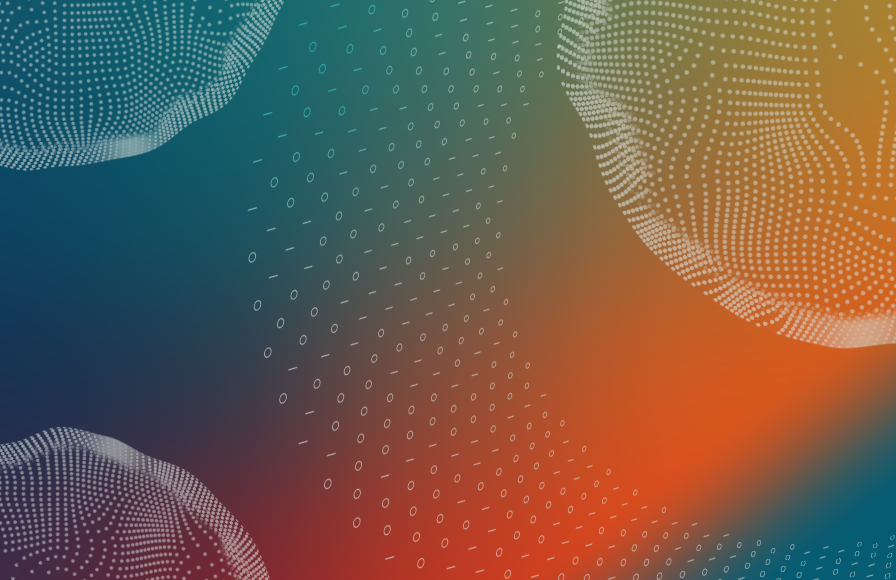
A WebGL 2 fragment shader for this background:

```glsl
#version 300 es
precision highp float;
// Teal to orange gradient with three dotted globes at the corners and a
// curved lattice of tiny rings and ticks. Colours come from a soft grid;
// all marks are cells of warped coordinates, measured in canvas units.

uniform vec2 u_resolution;
out vec4 fragColor;

const float CANVAS_ASPECT = 1.542;
const vec3 MARK_WHITE = vec3(0.84, 0.86, 0.84);
const vec3 MARK_CYAN = vec3(0.16, 0.78, 0.78);
const vec3 CORNER_TEAL = vec3(0.02, 0.36, 0.45);

float hash(vec2 p) {
    return fract(sin(dot(p, vec2(127.1, 311.7))) * 43758.5);
}

float noise(vec2 p) {
    vec2 i = floor(p), f = fract(p);
    f = f * f * (3.0 - 2.0 * f);
    return mix(mix(hash(i), hash(i + vec2(1, 0)), f.x),
               mix(hash(i + vec2(0, 1)), hash(i + 1.0), f.x), f.y);
}

// Soft fill of a shape whose border lies at distance r
float cover(float d, float r, float px) {
    return 1.0 - smoothstep(r - px, r + px, d);
}

// Converts an offset inside a cell of grid g to canvas units
vec2 cellOffset(vec2 g, vec2 cell, float px) {
    mat2 j = mat2(dFdx(g), dFdy(g));
    float det = j[0].x * j[1].y - j[1].x * j[0].y;
    det = (det < 0.0 ? -1.0 : 1.0) * max(abs(det), 1e-6);
    return vec2(j[1].y * cell.x - j[1].x * cell.y,
                j[0].x * cell.y - j[0].y * cell.x) / det * px;
}

float bell(float x) { return exp(-1.9 * x * x); }

// Smooth blend of five colours spread over x = 0..1
vec3 ramp(float x, vec3 a, vec3 b, vec3 c, vec3 d, vec3 e) {
    x *= 4.0;
    float wa = bell(x), wb = bell(x - 1.0), wc = bell(x - 2.0);
    float wd = bell(x - 3.0), we = bell(x - 4.0);
    return (a * wa + b * wb + c * wc + d * wd + e * we) / (wa + wb + wc + wd + we);
}

vec3 background(vec2 p) {
    float x = p.x / CANVAS_ASPECT, y = 3.0 * (1.0 - p.y);
    vec3 top = ramp(x, vec3(.07, .33, .42), vec3(.05, .41, .45), vec3(.18, .46, .43), vec3(.47, .49, .28), vec3(.67, .52, .19));
    vec3 upper = ramp(x, vec3(.04, .27, .39), vec3(.04, .35, .41), vec3(.30, .40, .36), vec3(.59, .42, .23), vec3(.80, .46, .13));
    vec3 lower = ramp(x, vec3(.08, .18, .32), vec3(.15, .22, .30), vec3(.54, .31, .23), vec3(.86, .35, .11), vec3(.86, .33, .10));
    vec3 bottom = ramp(x, vec3(.24, .17, .28), vec3(.50, .13, .18), vec3(.79, .21, .12), vec3(.92, .28, .10), vec3(.88, .30, .10));
    vec4 w = vec4(bell(y), bell(y - 1.0), bell(y - 2.0), bell(y - 3.0));
    vec3 col = (top * w.x + upper * w.y + lower * w.z + bottom * w.w) / dot(w, vec4(1));
    // Diagonal fall into the cool corner
    float fall = dot(vec2(p.x, 1.0 - p.y), vec2(0.6, 0.8));
    return mix(col, CORNER_TEAL, smoothstep(1.33, 1.62, fall));
}

// Globe of dots; facing is the vertical side in view, streak the angle of its dense patch
float globe(vec2 p, vec2 center, float radius, float facing, float count, float dotSize, float streak, float px) {
    vec2 q = (p - center) / radius;
    float angle = atan(q.x, q.y * facing);
    float rho = max(length(q), 0.001);
    rho += 0.06 * (noise(vec2(angle * 5.0, count)) - 0.5);

    // Folded inner mesh, squeezed towards the limb
    vec2 warp = vec2(noise(q * 4.0 + count), noise(q * 4.0 - count)) - 0.5;
    vec2 mesh = (q * asin(min(rho, 0.985)) / rho + 0.24 * warp) * count;
    float inner = cover(length(cellOffset(mesh, fract(mesh) - 0.5, px)), dotSize, px);
    inner *= 1.0 - smoothstep(0.90, 0.96, rho);

    // Slanted beaded ribs along the limb
    float ripple = noise(vec2(angle * 9.0, rho * 7.0));
    vec2 rib = vec2(angle + 0.5 * rho + 0.08 * ripple, rho * 2.0) * count * 1.4;
    float rim = cover(length(cellOffset(rib, fract(rib) - 0.5, px)), dotSize, px);
    rim *= smoothstep(0.87, 0.92, rho + 0.07 * (ripple - 0.5));

    float across = (angle - streak) / 0.16;
    float patchGlow = exp(-across * across) * smoothstep(0.91, 0.95, rho + 0.05 * ripple);
    return max(max(inner * 0.52, rim * 0.62), patchGlow * 0.55) * cover(rho, 0.995, px / radius);
}

// Lattice of rings and ticks between two circles, tighter near the inner one
float lattice(vec2 p, vec2 outerC, float outerR, vec2 innerC, float innerR, float px) {
    float a = outerR - length(p - outerC), b = length(p - innerC) - innerR;
    float s = a / (a + b);
    vec2 q = p - mix(outerC, innerC, s);
    vec2 g = vec2(19.0 * mix(s, s * s, 0.35), atan(q.y, -q.x) / 0.107);
    float column = floor(g.x);
    vec2 shifted = g + vec2(0.0, 0.42 * column);
    vec2 o = cellOffset(g, fract(shifted) - 0.5, px);
    float size = mix(0.0082, 0.0042, clamp(s, 0.0, 1.0));
    o.x -= 0.2 * o.y;
    float ring = cover(abs(length(o / vec2(0.68, 1.0)) - size), 0.0009, px);
    vec2 bar = abs(vec2(o.x, o.y - 0.3 * o.x)) - vec2(size * 0.75, 0.0);
    float tick = cover(length(max(bar, 0.0)), 0.0011, px);
    float mark = mix(tick, ring, step(0.45, hash(floor(shifted))));
    return mark * step(0.0, s) * step(s, 1.0) * mix(0.75, 0.6, s);
}

void main() {
    vec2 p = gl_FragCoord.xy / u_resolution.y;
    float px = 1.0 / u_resolution.y;
    vec3 col = background(p);

    float marks = lattice(p, vec2(1.205, 0.598), 0.789, vec2(1.406, 0.598), 0.538, px);
    float cyan = smoothstep(0.5, 0.9, p.y) * (1.0 - smoothstep(0.55, 0.85, p.x));
    col = mix(col, mix(MARK_WHITE, MARK_CYAN, cyan), marks);

    float dots = globe(p, vec2(0.110, 1.100), 0.394, -1.0, 25.0, 0.0030, 0.32, px);
    dots = max(dots, globe(p, vec2(1.546, 0.980), 0.586, -1.0, 29.0, 0.0038, -0.10, px));
    dots = max(dots, globe(p, vec2(0.104, -0.141), 0.398, 1.0, 26.0, 0.0030, 0.25, px));
    fragColor = vec4(mix(col, MARK_WHITE, dots), 1.0);
}
```
